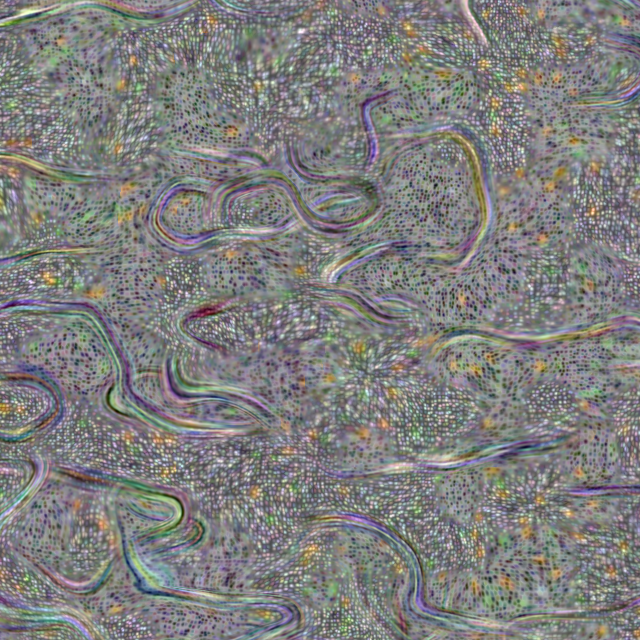
Give the GLSL for this pattern, as a WebGL 2 fragment shader.

```glsl
#version 300 es
precision highp float;
uniform vec2 u_resolution;
out vec4 outColor;

vec3 hash3(vec2 p) {
  vec3 q = fract(p.xyx * vec3(.1031, .1030, .0973));
  q += dot(q, q.yxz + 33.33);
  return fract((q.xxy + q.yzz) * q.zyx);
}

vec3 noise3(vec2 p) {
  vec2 i = floor(p), f = fract(p);
  f = f * f * (3. - 2. * f);
  return mix(mix(hash3(i), hash3(i + vec2(1, 0)), f.x),
             mix(hash3(i + vec2(0, 1)), hash3(i + 1.), f.x), f.y);
}

// Signed lightness plus green-purple and orange-blue shifts
vec3 tint(vec3 h) {
  h -= .5;
  return h.x * vec3(.5) + h.y * vec3(-.06, .2, -.13) + h.z * vec3(.17, .0, -.18);
}

// Smooth spot weight, elongated along the flow
float spot(vec2 offset, vec2 flow, float tightness) {
  float window = 1. - smoothstep(1., 2., length(offset));
  offset -= flow * dot(offset, flow) * .54;
  return window * exp(-dot(offset, offset) * tightness);
}

// Packed multicoloured spots, lighter or darker than the mesh between them
vec3 grain(vec2 p, vec2 flow, float relief) {
  vec2 cell = floor(p);
  vec3 sum = vec3(0);
  float peak = 0.;
  for (int y = -2; y <= 2; y++)
    for (int x = -2; x <= 2; x++) {
      vec2 id = cell + vec2(x, y);
      vec2 center = id + .5 + .6 * (hash3(id + 71.).xy - .5);
      float g = spot(p - center, flow, 6.5);
      sum += g * tint(hash3(id));
      peak = max(peak, g);
    }
  return sum + (peak - .48) * relief;
}

// Sparse orange, green, dark and pale blobs
vec3 accents(vec2 p, vec2 flow, float density) {
  vec2 cell = floor(p);
  vec3 sum = vec3(0);
  for (int y = -2; y <= 2; y++)
    for (int x = -2; x <= 2; x++) {
      vec2 id = cell + vec2(x, y);
      vec3 h = hash3(id + 190.);
      vec3 color = h.x < .46 ? vec3(.3, .1, -.2)
                 : h.x < .76 ? vec3(-.03, .17, -.1)
                 : h.x < .9 ? vec3(-.14, -.18, -.07) : vec3(.14, .15, .19);
      float g = spot(p - id - .2 - .6 * h.yz, flow, 8.);
      sum += g * color * step(hash3(id + 37.).x, density);
    }
  return sum;
}

// Smooth outward flow around scattered burst centers
vec2 burstFlow(vec2 p) {
  p *= vec2(7, 8);
  vec2 cell = floor(p), sum = vec2(0);
  for (int y = -2; y <= 2; y++)
    for (int x = -2; x <= 2; x++) {
      vec2 id = cell + vec2(x, y);
      vec2 r = p - id - hash3(id + 11.).xy;
      sum += r * exp(-dot(r, r) * 3.5);
    }
  return sum / (length(sum) + .06);
}

float potential(vec2 p) {
  return noise3(p * vec2(2.6, 6)).x - .5 + .45 * (noise3(p * vec2(7, 12) + 5.).y - .5);
}

void main() {
  vec2 p = gl_FragCoord.xy / u_resolution;
  vec2 flow = burstFlow(p);
  vec3 ribbonColor = vec3(0);
  float ribbon = 0.;

  // Families of winding ribbons, finely striped along their length
  for (int k = 0; k < 4; k++) {
    float seed = float(k) * 17.3 + 3.;
    float width = .022 + .005 * float(k);
    vec2 q = p + seed + .03 * (noise3(p * 12. + seed).xy - .5);
    float level = potential(q);
    vec2 slope = vec2(potential(q + vec2(.003, 0)), potential(q + vec2(0, .003))) - level;
    slope /= .003;
    float steep = length(slope) + .3;
    float d = level / steep;
    float mask = smoothstep(.44, .66, noise3(p * vec2(4, 6) + seed * 3.).z);
    float w = mask * (1. - smoothstep(.1, 1.1, abs(d) / width));
    float s = p.x + .6 * p.y;
    vec3 stripes = .4 * tint(noise3(vec2(d * 90. + seed, s * 14.)))
                 + .75 * tint(noise3(vec2(d * 190. + seed, s * 22.)))
                 + .75 * tint(noise3(vec2(d * 310. - seed, s * 30.)))
                 + .2 * (noise3(vec2(d * 220. - seed, s * 18.)) - .5);
    ribbonColor = mix(ribbonColor, stripes, w);
    ribbon = max(ribbon, w);
    float near = mask * (1. - smoothstep(.5, 2.2, abs(d) / width));
    flow = mix(flow, vec2(-slope.y, slope.x) / steep, near);
  }

  // Spots swell and shrink with a slow warp
  vec2 q = p + .026 * (noise3(p * 8.).xy - .5) + .008 * (noise3(p * 21.).yz - .5);
  vec3 patches = noise3(p * 9. + 40.);
  float relief = mix(-.3, .42, smoothstep(.25, .65, noise3(p * 14. + 90.).x));
  vec3 coarse = grain(q * 88., flow, relief);
  vec3 fine = grain(q * 155. + 31., flow * .9, relief);
  float fineness = smoothstep(.3, .7, patches.x);
  vec3 color = coarse * mix(.62, .18, fineness) + fine * mix(.5, .88, fineness);
  color += .8 * accents(q * 46., flow * .8, .09 + .24 * smoothstep(.3, .8, patches.y));
  color += (patches.z - .5) * vec3(-.02, .04, -.03);
  color = mix(color, ribbonColor * 1.15 + .35 * fine, ribbon * .9);

  outColor = vec4(clamp(vec3(.497, .497, .505) + color, 0., 1.), 1);
}
```
